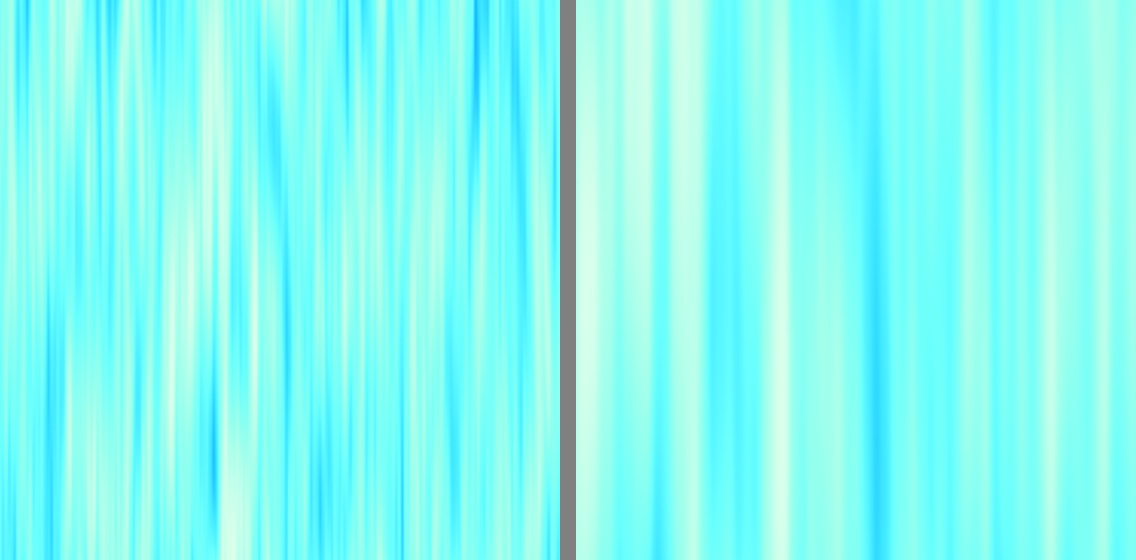
Left: the whole. Right: its middle third, enlarged.
Write a WebGL 1 fragment shader that draws this background.

```glsl
precision highp float;

// Soft vertical streaks in cyan, aqua and pale mint.
// Several octaves of noise, stretched along y, are summed into a tone,
// and a continuous colour ramp turns that tone into the final hue.

uniform vec2 u_resolution;

const int OCTAVES = 4;
const vec2 BASE_FREQUENCY = vec2(29.0, 2.5);  // cells across the canvas
const vec2 FREQUENCY_STEP = vec2(1.85, 1.1);  // finer in x, still long in y
const float AMPLITUDE_STEP = 0.88;
const float MEAN_TONE = 0.495;
const float CONTRAST = 0.355;

float hash(vec2 p) {
    return fract(sin(dot(p, vec2(127.1, 311.7))) * 43758.5453);
}

// Smooth random values along one column, with its own vertical phase.
float columnNoise(float column, float y, float seed) {
    float shifted = y + hash(vec2(column, seed + 0.5));
    float cell = floor(shifted);
    float blend = smoothstep(0.0, 1.0, fract(shifted));
    float below = hash(vec2(column, cell + seed));
    float above = hash(vec2(column, cell + 1.0 + seed));
    return mix(below, above, blend);
}

// Neighbouring columns blended sideways, centred on zero.
float streakNoise(vec2 p, float seed) {
    float column = floor(p.x);
    float blend = smoothstep(0.0, 1.0, fract(p.x));
    float left = columnNoise(column, p.y, seed);
    float right = columnNoise(column + 1.0, p.y, seed);
    return mix(left, right, blend) - 0.5;
}

// Octaves from broad bands to fine fibres.
float streaks(vec2 p) {
    float sum = 0.0;
    float amplitude = 1.0;
    vec2 frequency = BASE_FREQUENCY;
    for (int i = 0; i < OCTAVES; i++) {
        float seed = 17.0 * float(i) + 41.0;
        sum += amplitude * streakNoise(p * frequency + 0.37 * seed, seed);
        frequency *= FREQUENCY_STEP;
        amplitude *= AMPLITUDE_STEP;
    }
    return sum;
}

// Sky blue through cyan to pale mint; the tone is the red channel.
vec3 streakColor(float tone) {
    float red = clamp(tone, 0.08, 0.92);
    float green = min(1.0, 1.0 - 0.55 * (0.41 - red));
    green -= 0.6 * max(0.0, 0.24 - red);
    float blue = mix(1.0, 0.92, smoothstep(0.33, 0.68, red));
    return vec3(red, green, blue);
}

void main() {
    vec2 uv = gl_FragCoord.xy / u_resolution.y;
    float tone = MEAN_TONE + CONTRAST * streaks(uv);
    gl_FragColor = vec4(streakColor(tone), 1.0);
}
```
